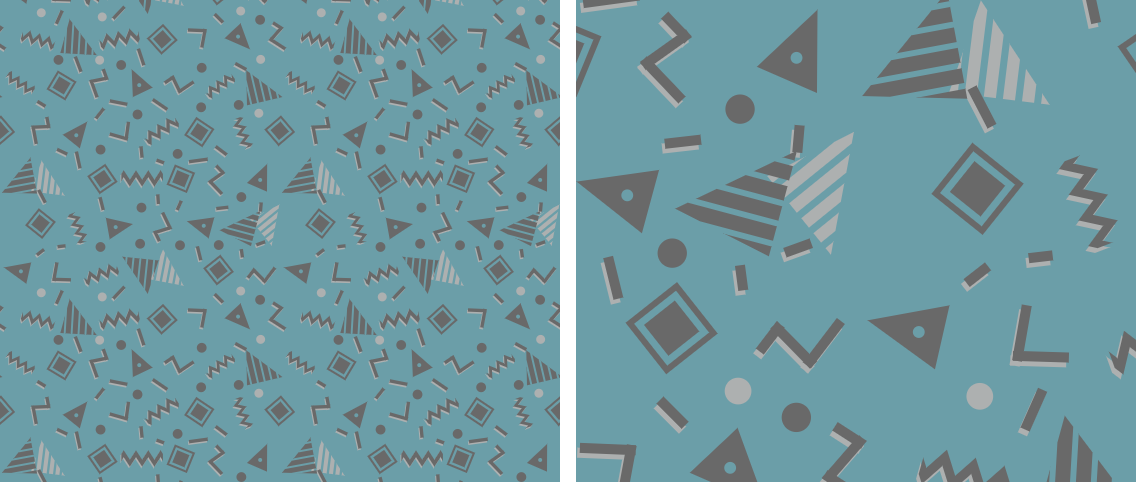
Left: the whole. Right: its middle third, enlarged.
Give the GLSL for this pattern, as a Shadertoy shader.

```glsl
// Repeating tile of scattered retro shapes: striped triangles, squares, zigzags, bends, bars and dots on teal
#define TILES_ACROSS 2.0
#define TILE_SIZE 384.0
#define GRID vec2(7.0, 6.0)
#define LINE_HALF 2.3
#define DOT_RADIUS 6.7
#define SHADOW_SHIFT vec2(-1.2, -2.2)
#define JITTER 7.0
#define SEED 17.0
#define TEAL vec3(0.42, 0.62, 0.66)
#define DARK vec3(0.41, 0.41, 0.41)
#define LIGHT vec3(0.68, 0.69, 0.69)

const int STRIPED = 0, PALE_STRIPED = 1, SQUARE = 2, HOLED = 3, ZIGZAG = 4, BEND = 5, BAR = 6, DOT = 7, PALE_DOT = 8;

vec4 hash4(vec2 c) {
    vec4 v = fract(c.xyxy * vec4(0.1031, 0.1030, 0.0973, 0.1099));
    v += dot(v, v.wzxy + 33.33);
    return fract((v.xxyz + v.yzzw) * v.zywx);
}

vec2 rotate(vec2 p, float angle) {
    float c = cos(angle), s = sin(angle);
    return vec2(c * p.x + s * p.y, c * p.y - s * p.x);
}

float box(vec2 p, vec2 halfSize) {
    vec2 q = abs(p) - halfSize;
    return max(q.x, q.y);
}

// Square-ended stroke from a to b
float stroke(vec2 p, vec2 a, vec2 b) {
    vec2 along = normalize(b - a);
    p -= 0.5 * (a + b);
    p = vec2(dot(p, along), dot(p, vec2(-along.y, along.x)));
    return box(p, vec2(0.5 * distance(a, b) + LINE_HALF, LINE_HALF));
}

float edge(vec2 p, vec2 a, vec2 b) {
    vec2 e = normalize(b - a);
    return dot(p - a, vec2(e.y, -e.x));
}

// Corners run counterclockwise
float triangle(vec2 p, vec2 a, vec2 b, vec2 c) {
    return max(edge(p, a, b), max(edge(p, b, c), edge(p, c, a)));
}

float stripedTriangle(vec2 p, float stripeHalf) {
    float body = triangle(p, vec2(25, 19), vec2(-25, 19), vec2(15, -28));
    return max(body, abs(fract(p.x / 9.5) - 0.5) * 9.5 - stripeHalf);
}

float nestedSquare(vec2 p) {
    float ring = max(box(p, vec2(15)), -box(p, vec2(12.2)));
    return min(ring, box(p, vec2(9)));
}

float holedTriangle(vec2 p) {
    float body = triangle(p, vec2(15, 14), vec2(-15, 14), vec2(0, -21));
    return max(body, 2.7 - length(p - vec2(0, 3)));
}

float zigzag(vec2 p, float scale) {
    p /= scale;
    float period = 13.0, height = 5.0, slope = 4.0 * height / period;
    float wave = slope * abs(mod(p.x, period) - 0.5 * period) - height;
    float line = abs(p.y - wave) / sqrt(1.0 + slope * slope) - 2.0;
    return scale * max(line, abs(p.x) - 22.0);
}

// Two-stroke elbow, or a three-stroke step
float bend(vec2 p, bool stepped) {
    vec2 top = vec2(-3, 12), corner = vec2(-6, -9);
    float d = min(stroke(p, top, corner), stroke(p, corner, vec2(15, -9)));
    return stepped ? min(d, stroke(p, vec2(-14, 12), top)) : d;
}

float motif(vec2 p, int kind, vec4 rnd) {
    p = rotate(p, 6.2832 * rnd.z);
    if (kind == STRIPED) return stripedTriangle(p, 3.4);
    if (kind == PALE_STRIPED) return stripedTriangle(p * 1.08, 3.0) / 1.08;
    if (kind == SQUARE) return nestedSquare(p);
    if (kind == HOLED) return holedTriangle(p);
    if (kind == ZIGZAG) return zigzag(p, mix(0.95, 1.3, rnd.w * rnd.w));
    if (kind == BEND) return bend(p, rnd.w < 0.62);
    if (kind == BAR) return box(p, vec2(mix(5.5, 13.0, rnd.w * rnd.w), LINE_HALF));
    return length(p) - (kind == DOT ? DOT_RADIUS : DOT_RADIUS - 0.6);
}

// ink.x is the distance to dark shapes, ink.y to pale shapes and shadows
void stamp(inout vec2 ink, vec2 p, int kind, vec4 rnd) {
    p -= JITTER * (rnd.xy - 0.5);
    float d = motif(p, kind, rnd);
    bool pale = kind == PALE_STRIPED || kind == PALE_DOT;
    if (pale) ink.y = min(ink.y, d);
    else ink.x = min(ink.x, d);
    if (kind == ZIGZAG || kind == BEND || kind == BAR)
        ink.y = min(ink.y, motif(p - SHADOW_SHIFT, kind, rnd));
}

// Each rank from 0 to 41 occurs once per tile
int largeKind(int rank) {
    if (rank < 5) return STRIPED;
    if (rank < 13) return SQUARE;
    if (rank < 20) return HOLED;
    if (rank > 23 && rank < 27) return PALE_STRIPED;
    return rank < 32 ? ZIGZAG : BEND;
}

void mainImage(out vec4 fragColor, in vec2 fragCoord) {
    float unitsPerPixel = TILES_ACROSS * TILE_SIZE / iResolution.x;
    vec2 p = fragCoord * unitsPerPixel, cell = TILE_SIZE / GRID, ink = vec2(1e3);
    for (int j = -1; j <= 1; j++)
    for (int i = -1; i <= 1; i++) {
        // Staggered rows, wrapped to the tile
        float row = floor(p.y / cell.y) + float(j);
        float stagger = 0.5 * mod(row, 2.0);
        float column = floor(p.x / cell.x - stagger) + float(i);
        vec2 local = p - (vec2(column + stagger, row) + 0.5) * cell;
        vec2 id = mod(vec2(column, row), GRID);
        int kind = largeKind(int(mod(24.0 * id.x + 35.0 * id.y + 0.5, 42.0)));
        // Pale triangles lean against the dark one on their left
        vec2 lean = vec2(kind == PALE_STRIPED ? 12.0 : 0.0, 0.0);
        stamp(ink, local + lean, kind, hash4(id + SEED));
        // Small shapes in the two gaps above each large one
        for (int g = 0; g < 2; g++) {
            vec2 gap = g == 0 ? vec2(0.5, 0.42) : vec2(0.0, 0.58);
            vec2 key = id + SEED + 31.0 * float(g + 1);
            float pick = hash4(key.yx + 7.0).x;
            int small = pick < 0.22 ? DOT : pick < 0.36 ? PALE_DOT : BAR;
            if (pick < 0.62) stamp(ink, local - gap * cell, small, hash4(key));
        }
    }
    vec2 cover = clamp(0.5 - ink / unitsPerPixel, 0.0, 1.0);
    fragColor = vec4(mix(mix(TEAL, LIGHT, cover.y), DARK, cover.x), 1.0);
}
```
